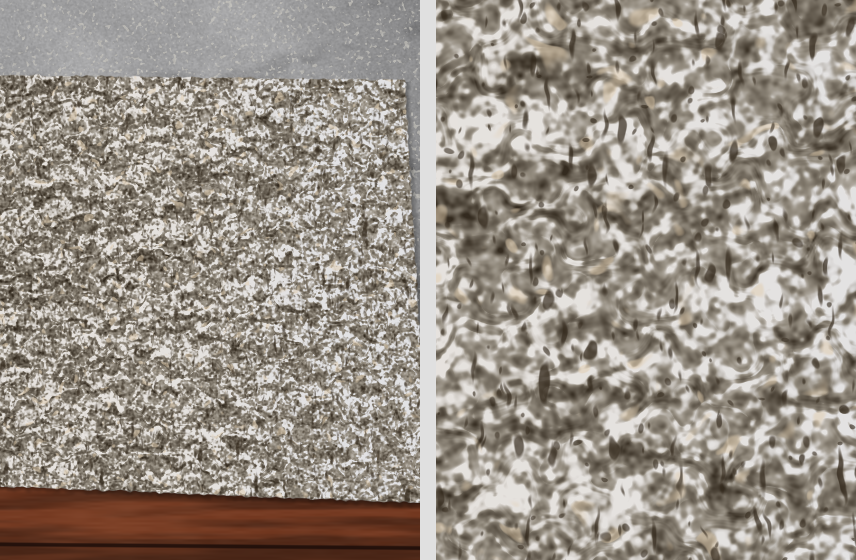
Left: the whole. Right: its middle third, enlarged.
Give the GLSL for this texture, as a Shadertoy shader.

```glsl
float hash(vec2 p) {
    vec3 q = fract(vec3(p.xyx) * 0.1031);
    q += dot(q, q.yzx + 33.33);
    return fract((q.x + q.y) * q.z);
}

float noise(vec2 p) {
    vec2 i = floor(p), f = fract(p);
    f = f * f * (3.0 - 2.0 * f);
    float low = mix(hash(i), hash(i + vec2(1, 0)), f.x);
    float high = mix(hash(i + vec2(0, 1)), hash(i + vec2(1, 1)), f.x);
    return mix(low, high, f.y);
}

vec2 turn(vec2 p) {
    return mat2(0.8, 0.6, -0.6, 0.8) * p;
}

float fbm(vec2 p) {
    float sum = 0.0, weight = 0.53;
    for (int i = 0; i < 4; i++) {
        sum += weight * noise(p);
        p = turn(p) * 2.03 + 17.3;
        weight *= 0.5;
    }
    return sum;
}

// Two turned lattices added together hide the grid
float grains(vec2 p) {
    return 0.5 + 0.7 * (noise(turn(p)) + noise(turn(turn(p)) * 1.27 + 31.0) - 1.0);
}

// Upright elliptical holes, one possible hole per cell
float pores(vec2 p, vec2 cell, vec2 minRadius, vec2 maxRadius, float chance, float px) {
    vec2 home = floor(p / cell);
    float mask = 0.0;
    for (int y = -1; y <= 1; y++) {
        for (int x = -1; x <= 1; x++) {
            vec2 id = home + vec2(x, y);
            vec2 center = (id + vec2(hash(id + 3.1), hash(id + 8.7))) * cell;
            float size = hash(id + 21.3);
            vec2 radius = mix(minRadius, maxRadius, vec2(size * size, hash(id + 35.9)));
            vec2 d = p - center;
            d.x += d.y * (hash(id + 47.1) - 0.5) * 0.25;
            float edge = (length(d / radius) - 1.0) * radius.x;
            float present = step(hash(id + 61.7), chance);
            mask = max(mask, present * (1.0 - smoothstep(-px, px, edge)));
        }
    }
    return mask;
}

vec3 stoneRamp(float tone) {
    vec3 shade = vec3(0.20, 0.165, 0.12);
    vec3 body = vec3(0.58, 0.55, 0.50);
    vec3 chalk = vec3(0.90, 0.885, 0.87);
    vec3 lower = mix(shade, body, clamp(tone * 2.0, 0.0, 1.0));
    return mix(lower, chalk, clamp(tone * 2.0 - 1.0, 0.0, 1.0));
}

vec3 slabColor(vec2 p, float px) {
    // Clumps lie in loose horizontal bands, lit from above
    vec2 warp = vec2(noise(p * 60.0), noise(p * 60.0 + 50.0)) - 0.5;
    vec2 q = p * vec2(30, 54) + 1.3 * warp;
    float clump = fbm(q);
    float relief = clump - fbm(q + vec2(0.0, 0.32));
    float crumb = grains(p * vec2(115, 130) + warp);
    float grain = grains(p * 235.0);

    // Pale froth forms thin lace around the darker grains
    float lace = 1.0 - abs(2.0 * grains(p * vec2(75, 85) + 2.0 * warp) - 1.0);
    float froth = 0.33 * clump + 0.28 * lace + 0.2 * crumb + 0.3 * grain + 0.35 * relief;
    froth = smoothstep(0.56, 0.76, froth);
    float side = p.x / 0.375 - 1.0;

    float tone = 0.615 + 0.25 * (clump - 0.5) + 0.24 * (crumb - 0.5);
    tone += 0.40 * (grain - 0.5) + 0.85 * relief + 0.36 * (froth - 0.4) + 0.04 * side;
    vec3 color = stoneRamp(tone);
    color += vec3(-0.015, 0.0, 0.025) * froth * smoothstep(-0.3, 0.8, side);

    // Small buff inclusions
    float buff = smoothstep(0.80, 0.96, grains(p * vec2(88, 95) + 40.0 + warp));
    color = mix(color, vec3(0.88, 0.80, 0.68), 0.5 * buff);

    // Pinholes, slits and a few long cavities
    vec2 w = p + 0.004 * (vec2(noise(p * 130.0), noise(p * 130.0 + 30.0)) - 0.5);
    float pits = 0.65 * pores(w, vec2(0.012, 0.013), vec2(0.0007, 0.001), vec2(0.0022, 0.0032), 0.45, px);
    pits = max(pits, 0.75 * pores(w + 0.7, vec2(0.022, 0.028), vec2(0.001, 0.003), vec2(0.003, 0.009), 0.5, px));
    pits = max(pits, 0.85 * pores(w + 1.9, vec2(0.10, 0.12), vec2(0.002, 0.008), vec2(0.005, 0.018), 0.45, px));
    vec3 hollow = vec3(0.20, 0.16, 0.11) + 0.08 * grain;
    return mix(color, hollow, pits);
}

vec3 terrazzoColor(vec2 p) {
    vec3 color = vec3(0.625, 0.625, 0.63) + 0.12 * (fbm(p * vec2(7, 9)) - 0.5);
    color -= 0.07 * smoothstep(0.35, 0.75, p.x);
    color -= 0.06 * smoothstep(0.85, 0.3, p.y);
    color -= 0.07 * smoothstep(0.58, 0.80, fbm(p * vec2(12, 20) + 9.0));
    float chips = smoothstep(0.68, 0.95, grains(p * 200.0));
    color = mix(color, vec3(0.78, 0.77, 0.74), 0.65 * chips);
    return color + 0.07 * (grains(p * 270.0) - 0.5);
}

vec3 woodColor(vec2 p, float px) {
    vec3 redwood = vec3(0.46, 0.23, 0.135);
    vec3 umber = vec3(0.25, 0.13, 0.08);
    float streak = 0.65 * noise(p * vec2(4, 60)) + 0.35 * noise(p * vec2(9, 130));
    float dark = smoothstep(0.35, 0.75, streak + 0.15 * (p.x - 0.3));
    vec3 color = mix(redwood, umber, 0.65 * dark);
    color += 0.03 * (noise(p * vec2(35, 260)) - 0.5);
    float sheen = exp(-pow((p.x - 0.22) / 0.13, 2.0));
    color += vec3(0.05, 0.04, 0.03) * sheen * noise(p * vec2(18, 8));

    // Lower rail and its seam
    float seam = 0.028 - 0.009 * p.x;
    color = mix(color, umber, 0.5 * smoothstep(seam + px, seam - px, p.y));
    float gap = 1.0 - smoothstep(0.0015, 0.0015 + 2.0 * px, abs(p.y - seam));
    return mix(color, vec3(0.11, 0.05, 0.035), 0.85 * gap);
}

void mainImage(out vec4 fragColor, in vec2 fragCoord) {
    vec2 p = fragCoord / iResolution.y;
    float px = 1.0 / iResolution.y;

    // Signed distances inside the slab's broken edges
    float ragged = 0.004 * (grains(p * 95.0) - 0.5);
    float top = 0.866 - 0.012 * p.x - p.y + ragged;
    float bottom = p.y - 0.132 + 0.040 * p.x + ragged;
    float right = 0.723 + 0.058 * (0.857 - p.y) - p.x + ragged;

    vec3 color = terrazzoColor(p);
    color *= 1.0 - 0.25 * smoothstep(-0.012, 0.0, right) * step(0.004, top);
    vec3 wood = woodColor(p, px) * (1.0 - 0.4 * smoothstep(-0.012, 0.0, bottom));
    color = mix(wood, color, smoothstep(-px, px, bottom));
    float inside = min(min(top, bottom), right);
    color = mix(color, slabColor(p, px), smoothstep(-px, px, inside));
    fragColor = vec4(clamp(color, 0.0, 1.0), 1.0);
}
```
